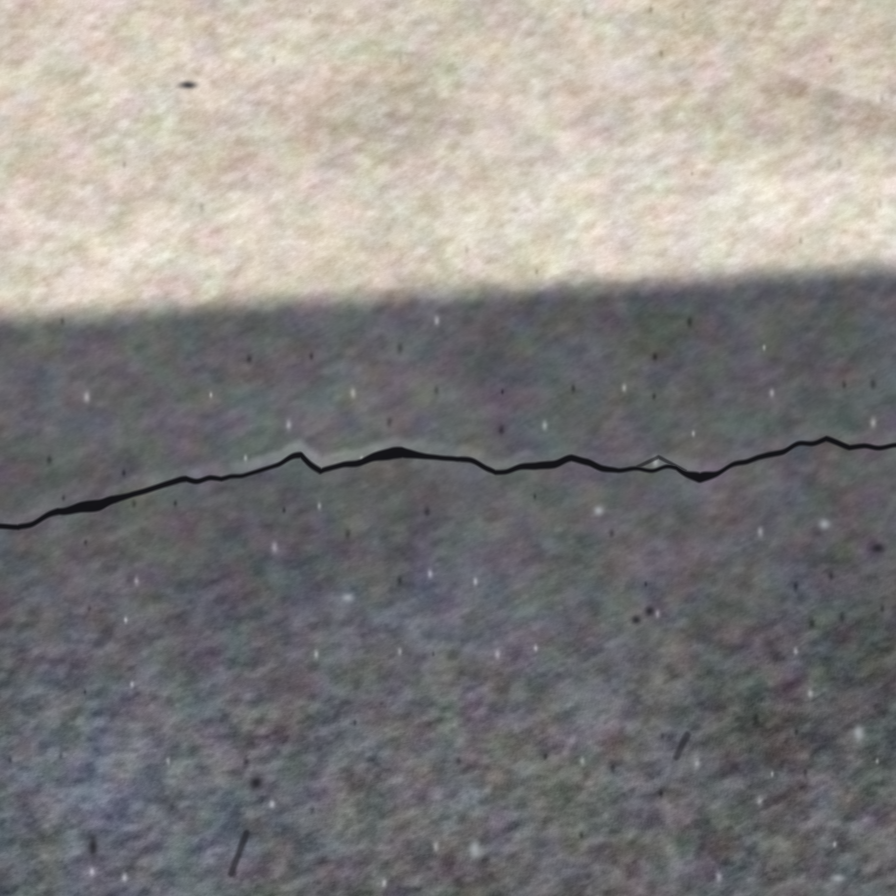
Reproduce this texture procedurally as a Shadertoy shader.

```glsl
float hash(vec2 p) {
    return fract(sin(dot(p, vec2(127.1, 311.7))) * 43758.5453);
}

float noise(vec2 p) {
    vec2 i = floor(p), f = fract(p);
    f = f * f * (3.0 - 2.0 * f);
    return mix(mix(hash(i), hash(i + vec2(1, 0)), f.x),
               mix(hash(i + vec2(0, 1)), hash(i + vec2(1, 1)), f.x), f.y);
}

// Layered noise centred on zero
float fbm(vec2 p) {
    float sum = 0.0, amp = 0.5;
    for (int i = 0; i < 4; i++) {
        sum += amp * (noise(p) - 0.5);
        p = mat2(1.6, 1.2, -1.2, 1.6) * p + 7.3;
        amp *= 0.55;
    }
    return sum;
}

float blob(vec2 p, vec2 centre, vec2 size) {
    vec2 d = (p - centre) / size;
    return exp(-dot(d, d));
}

float segment(vec2 p, vec2 a, vec2 b) {
    vec2 ab = b - a;
    return length(p - a - ab * clamp(dot(p - a, ab) / dot(ab, ab), 0.0, 1.0));
}

float crackDistance(vec2 p) {
    const vec2 path[19] = vec2[19](
        vec2(-0.01, 0.411), vec2(0.02, 0.410), vec2(0.065, 0.431), vec2(0.128, 0.440),
        vec2(0.208, 0.466), vec2(0.247, 0.463), vec2(0.336, 0.492), vec2(0.358, 0.473),
        vec2(0.449, 0.497), vec2(0.514, 0.488), vec2(0.553, 0.474), vec2(0.638, 0.487),
        vec2(0.69, 0.476), vec2(0.755, 0.477), vec2(0.781, 0.464), vec2(0.846, 0.490),
        vec2(0.922, 0.510), vec2(0.948, 0.500), vec2(1.01, 0.504));
    p.y += 0.006 * (noise(vec2(p.x * 55.0, 2.0)) - 0.5);
    float d = 1.0;
    for (int i = 0; i < 18; i++) d = min(d, segment(p, path[i], path[i + 1]));
    return d;
}

// Sunlit concrete: warm, with pale and dusky drifts
vec3 sunlit(vec2 p, float grain) {
    vec3 col = vec3(0.815, 0.775, 0.72);
    col += 0.05 * blob(p, vec2(0.12, 0.96), vec2(0.25, 0.12));
    col += 0.055 * exp(-pow((p.y - 0.735 - 0.05 * p.x) / 0.06, 2.0));
    col -= 0.06 * blob(p, vec2(0.36, 0.87), vec2(0.16, 0.05));
    col -= 0.03 * blob(p, vec2(0.85, 0.85), vec2(0.17, 0.05));
    // Faint trowel ridge at the right
    float ridge = p.y - (0.935 - 0.35 * (p.x - 0.83));
    float reach = smoothstep(0.8, 0.9, p.x);
    col += 0.07 * reach * smoothstep(-0.004, 0.004, ridge) * exp(-max(ridge, 0.0) * 35.0);
    col -= 0.05 * reach * exp(-pow((ridge + 0.015) / 0.015, 2.0));
    return col + vec3(0.95, 1.0, 1.08) * (0.26 * grain + 0.16 * fbm(p * 9.0));
}

// Shaded concrete: cool at lower left, coarser toward the bottom
vec3 shaded(vec2 p, float grain) {
    vec3 col = vec3(0.365, 0.368, 0.38);
    col += vec3(0.035, 0.05, 0.075) * blob(p, vec2(0.12, 0.12), vec2(0.2, 0.15));
    col += vec3(0.02, 0.03, 0.055) * blob(p, vec2(0.47, 0.31), vec2(0.13, 0.06));
    col += vec3(0.045, 0.04, 0.035) * blob(p, vec2(0.65, 0.12), vec2(0.22, 0.13));
    col += 0.03 * blob(p, vec2(0.35, 0.53), vec2(0.25, 0.06));
    col -= 0.035 * blob(p, vec2(0.25, 0.31), vec2(0.12, 0.08));
    col -= 0.04 * blob(p, vec2(0.9, 0.22), vec2(0.14, 0.12));
    col -= 0.025 * blob(p, vec2(0.85, 0.63), vec2(0.25, 0.06));
    return col + grain * mix(0.32, 0.14, smoothstep(0.1, 0.5, p.y)) + 0.09 * fbm(p * 11.0 + 4.0);
}

void mainImage(out vec4 fragColor, in vec2 fragCoord) {
    vec2 p = fragCoord / iResolution.xy;
    vec2 slanted = mat2(0.9, -0.4, 0.4, 0.9) * p;
    float grain = fbm(slanted * vec2(62.0, 100.0));

    // Soft shadow boundary
    float edge = p.y - 0.643 - 0.057 * p.x + 0.006 * fbm(p * 40.0);
    float light = smoothstep(-0.018, 0.022, edge);
    vec3 col = mix(shaded(p, grain), sunlit(p, grain), light);

    // Mottled tint
    col += 0.045 * (vec3(noise(p * 38.0), noise(p * 34.0 + 19.0), noise(p * 36.0 + 43.0)) - 0.5);

    // Scattered chips and pits
    vec2 cell = floor(p * 24.0);
    float pick = hash(cell + 3.7);
    vec2 centre = (cell + 0.25 + 0.5 * vec2(hash(cell), hash(cell + 51.0))) / 24.0;
    float fleck = blob(p, centre, vec2(0.003, 0.005) * (0.6 + 0.6 * hash(cell + 9.0)));
    col += fleck * (1.0 - light) * (0.22 * step(0.87, pick) - 0.12 * step(pick, 0.12));
    col -= 0.12 * fleck * light * step(pick, 0.12);

    // Prominent marks
    float pits = blob(p, vec2(0.286, 0.126), vec2(0.007)) + blob(p, vec2(0.71, 0.308), vec2(0.005))
        + blob(p, vec2(0.725, 0.318), vec2(0.005)) + blob(p, vec2(0.98, 0.388), vec2(0.007, 0.005))
        + blob(p, vec2(0.104, 0.055), vec2(0.005, 0.012)) + blob(p, vec2(0.21, 0.905), vec2(0.009, 0.004));
    pits += 0.8 * smoothstep(0.006, 0.001, segment(p, vec2(0.258, 0.025), vec2(0.275, 0.07)));
    pits += 0.7 * smoothstep(0.006, 0.001, segment(p, vec2(0.755, 0.155), vec2(0.767, 0.18)));
    float chips = blob(p, vec2(0.388, 0.333), vec2(0.007, 0.005)) + blob(p, vec2(0.92, 0.415), vec2(0.006))
        + blob(p, vec2(0.958, 0.182), vec2(0.006, 0.008)) + blob(p, vec2(0.53, 0.053), vec2(0.006, 0.009))
        + blob(p, vec2(0.668, 0.43), vec2(0.005)) + blob(p, vec2(0.935, 0.02), vec2(0.009, 0.005));
    col = mix(col, vec3(0.12, 0.12, 0.14), 0.75 * min(pits, 1.0));
    col = mix(col, vec3(0.7, 0.72, 0.74), 0.7 * min(chips, 1.0));

    // Crack with a pale upper lip and wider gaps
    col += 0.1 * smoothstep(0.012, 0.002, crackDistance(p - vec2(0.0, 0.009)))
        * (0.35 + blob(p, vec2(0.36, 0.48), vec2(0.12, 0.1)));
    float width = 0.0015 + 0.0012 * noise(vec2(p.x * 30.0, 8.0))
        + 0.0035 * (blob(p, vec2(0.105, 0.44), vec2(0.03, 0.1)) + blob(p, vec2(0.44, 0.49), vec2(0.025, 0.1))
        + 0.6 * blob(p, vec2(0.615, 0.48), vec2(0.04, 0.1)) + 0.8 * blob(p, vec2(0.783, 0.47), vec2(0.014, 0.1)));
    float gap = smoothstep(0.0025, -0.0015, crackDistance(p) - width);
    float branch = min(segment(p, vec2(0.71, 0.478), vec2(0.735, 0.490)),
                       segment(p, vec2(0.735, 0.490), vec2(0.765, 0.474)));
    gap = max(gap, 0.6 * smoothstep(0.0035, 0.0005, branch));
    col = mix(col, vec3(0.06, 0.06, 0.075), 0.95 * gap);

    fragColor = vec4(clamp(col, 0.0, 1.0), 1.0);
}
```
